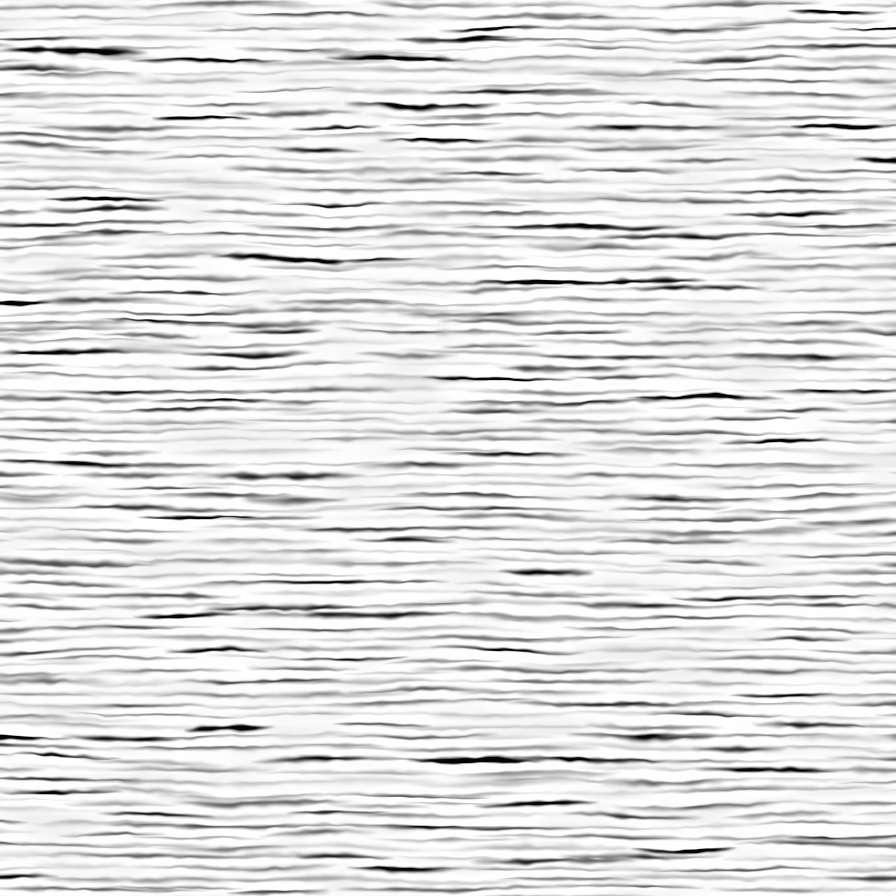
Reproduce this texture procedurally as a Shadertoy shader.

```glsl
// Pale fibrous surface split by fine, nearly horizontal dark cracks.
// Each row holds ragged strokes of evenly shared depths; a few are black.
// A noise warp bends the strands, and bright rims lift the gaps beside cracks.

#define ROWS 82.0          // stroke rows per canvas height
#define CELL_LENGTH 0.12   // spacing of strokes along a row
#define CRACK_WIDTH 0.0025 // typical soft half width
#define MAX_TILT 0.04      // slope range of a stroke
#define WARP 0.007         // bending of the strands
#define FAINT_DEPTH 0.11   // darkness of the lightest strokes
#define GREY_DEPTH 0.69    // added darkness of ordinary strokes
#define BLACK_DEPTH 1.0    // added darkness of the rare deep strokes
#define RIM_LIGHT 0.075    // brightening beside a crack
#define STREAK_SHADE 0.06  // strength of the faint streaks
#define PAPER 0.965        // brightness of the bare surface

float hash(vec2 p) {
    return fract(sin(dot(p, vec2(127.1, 311.7))) * 43758.5453);
}

float valueNoise(vec2 p) {
    vec2 i = floor(p);
    vec2 f = fract(p);
    f = f * f * (3.0 - 2.0 * f);
    float low = mix(hash(i), hash(i + vec2(1.0, 0.0)), f.x);
    float high = mix(hash(i + vec2(0.0, 1.0)), hash(i + vec2(1.0, 1.0)), f.x);
    return mix(low, high, f.y);
}

// Bends the rows with a broad wave, a ripple and a fine roughness
vec2 warpStrands(vec2 p) {
    float wave = valueNoise(p * vec2(8.0, 18.0)) - 0.5;
    float ripple = valueNoise(p * vec2(24.0, 60.0) + 9.0) - 0.5;
    float rough = valueNoise(p * vec2(85.0, 120.0) + 23.0) - 0.5;
    p.y += WARP * (wave + 0.5 * ripple + 0.25 * rough);
    return p;
}

// Darkness of one ragged stroke belonging to a cell (column, row)
float stroke(vec2 p, vec2 cell, float rowShift) {
    float alongJitter = mix(0.2, 0.8, hash(cell + 3.1));
    float acrossJitter = mix(0.25, 0.75, hash(cell + 17.7));
    vec2 center = vec2((cell.x + alongJitter - rowShift) * CELL_LENGTH,
                       (cell.y + acrossJitter) / ROWS);
    vec2 offset = p - center;

    // Neighbouring cells get spread-out ranks, so depths do not clump
    float rank = fract(dot(cell, vec2(0.618, 0.5698)) + 0.5 * hash(cell + 41.3));
    float seed = hash(cell + 97.1);

    // Deep strokes are shorter than the faint ones
    float halfLength = CELL_LENGTH * mix(0.5, 1.0, hash(cell + 29.9));
    halfLength *= 1.0 - 0.25 * pow(rank, 8.0);
    float u = offset.x / halfLength;
    float taper = max(1.0 - u * u, 0.0);

    float tilt = (hash(cell + 53.9) - 0.5) * MAX_TILT;
    float across = offset.y - tilt * offset.x;

    // One edge is crisper than the other, and the width is ragged
    float ragged = valueNoise(vec2(p.x * 75.0, seed * 90.0));
    float width = CRACK_WIDTH * mix(0.65, 1.3, hash(cell + 67.3));
    width *= (0.7 + 0.3 * taper) * mix(0.7, 1.3, ragged);
    float lean = mix(-0.35, 0.35, hash(cell + 83.1));
    width *= 1.0 + lean * sign(across);

    // Darkness fades and returns along the stroke
    float patchy = mix(0.6, 1.35, valueNoise(vec2(p.x * 36.0, seed * 70.0 + 5.0)));
    float depth = FAINT_DEPTH + GREY_DEPTH * pow(rank, 1.5)
                + BLACK_DEPTH * pow(rank, 20.0);
    float rimDistance = across * ROWS / 1.2;
    float core = exp(-across * across / (width * width));
    float rim = RIM_LIGHT * exp(-rimDistance * rimDistance);
    return depth * patchy * taper * (core - rim);
}

// Sums the strokes of the surrounding cells
float cracks(vec2 p) {
    float darkness = 0.0;
    float baseRow = floor(p.y * ROWS);
    for (int j = -2; j <= 2; j++) {
        float row = baseRow + float(j);
        float rowShift = hash(vec2(row, 5.3));
        float baseColumn = floor(p.x / CELL_LENGTH + rowShift);
        for (int i = -1; i <= 1; i++) {
            vec2 cell = vec2(baseColumn + float(i), row);
            darkness += stroke(p, cell, rowShift);
        }
    }
    return darkness;
}

void mainImage(out vec4 fragColor, in vec2 fragCoord) {
    vec2 p = warpStrands(fragCoord / iResolution.y);

    // Faint grey streaks between the cracks
    float streak = valueNoise(p * vec2(13.0, 150.0) + 31.0);
    float shade = STREAK_SHADE * streak * streak;

    float grey = clamp(PAPER - shade - cracks(p), 0.02, 0.995);
    fragColor = vec4(vec3(grey), 1.0);
}
```
